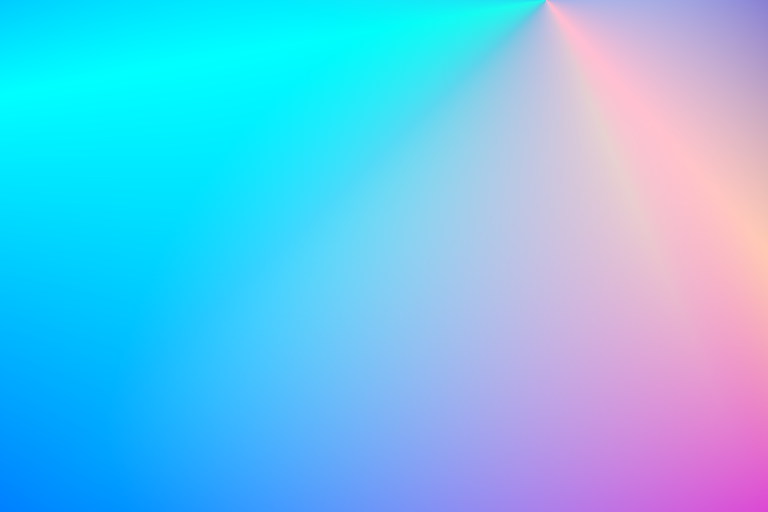
A WebGL 2 fragment shader for this background:

```glsl
#version 300 es
precision highp float;
// Soft conic gradient: cyan and pink rays fan out from a point on the top edge.
uniform vec2 u_resolution;
out vec4 fragColor;

const vec2 APEX = vec2(0.711, 1.0);

// Cubic curve passing through four evenly spaced colours.
vec3 throughFour(vec3 a, vec3 b, vec3 c, vec3 d, float u) {
  float p = 3.0 * u - 1.0, q = 3.0 * u - 2.0, r = 1.0 - u;
  return 0.5 * (a * p * q * r - 9.0 * b * u * q * r + 9.0 * c * u * p * r + d * u * p * q);
}

// Colour around one ring, found from where the ray meets the canvas border.
vec3 ring(vec2 hit, vec3 topLeft, vec3 cyanRay, vec3 lowLeft, vec3 lowA,
          vec3 lowB, vec3 lowRight, vec3 pinkRay, vec3 topRight) {
  float drop = 1.0 - hit.y;
  if (drop > 0.9999) return throughFour(lowLeft, lowA, lowB, lowRight, hit.x);
  if (hit.x < 0.5) {
    return drop < 0.186 ? mix(topLeft, cyanRay, drop / 0.186)
                        : mix(cyanRay, lowLeft, (drop - 0.186) / 0.814);
  }
  float k = drop / 0.49;
  return k < 1.0 ? mix(topRight, pinkRay, k * (1.4 - 0.4 * k))
                 : mix(pinkRay, lowRight, pow((drop - 0.49) / 0.51, 1.25));
}

void main() {
  vec2 uv = gl_FragCoord.xy / u_resolution;
  vec2 d = uv - APEX;

  // Share of the way from the apex to the border along this ray.
  float side = d.x > 0.0 ? d.x / (1.0 - APEX.x) : -d.x / APEX.x;
  float t = max(max(side, -d.y), 1e-5);
  vec2 hit = APEX + d / t;

  vec3 inner = ring(hit,
    vec3(0.15, 0.87, 0.94), vec3(0.15, 0.98, 0.92), vec3(0.38, 0.78, 0.88), vec3(0.57, 0.73, 0.87),
    vec3(0.72, 0.73, 0.87), vec3(0.86, 0.74, 0.84), vec3(1.0, 0.74, 0.82), vec3(0.66, 0.69, 0.90));
  vec3 middle = ring(hit,
    vec3(0.0, 0.92, 1.0), vec3(-0.08, 1.0, 1.0), vec3(0.23, 0.83, 1.0), vec3(0.53, 0.82, 0.95),
    vec3(0.76, 0.76, 0.89), vec3(0.92, 0.77, 0.81), vec3(1.0, 0.76, 0.81), vec3(0.65, 0.67, 0.89));
  vec3 outer = ring(hit,
    vec3(-0.1, 0.80, 1.0), vec3(-0.2, 1.0, 1.0), vec3(-0.2, 0.50, 1.0), vec3(0.22, 0.60, 1.0),
    vec3(0.63, 0.52, 0.93), vec3(0.86, 0.28, 0.83), vec3(1.0, 0.79, 0.70), vec3(0.53, 0.50, 0.83));

  // Quadratic blend outward through the three rings.
  vec3 color = inner * (1.0 - t) * (1.0 - 2.0 * t)
             + middle * 4.0 * t * (1.0 - t)
             + outer * t * (2.0 * t - 1.0);
  fragColor = vec4(clamp(color, 0.0, 1.0), 1.0);
}
```
